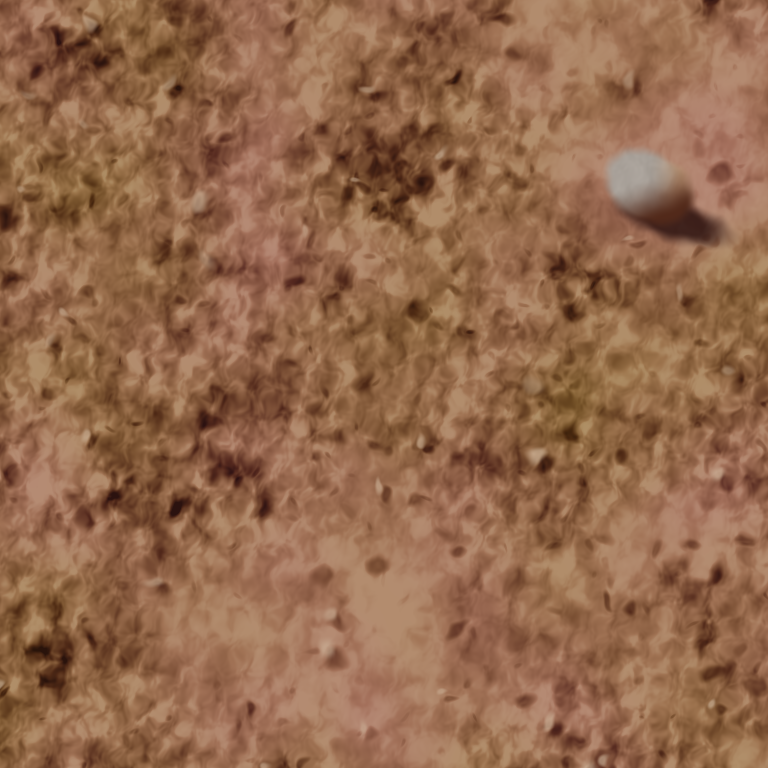
Give the GLSL for this texture, as a Shadertoy shader.

```glsl
const vec3 SHADOW = vec3(0.17, 0.07, 0.06);
const vec3 BARK   = vec3(0.32, 0.16, 0.10);
const vec3 SOIL   = vec3(0.49, 0.32, 0.21);
const vec3 CLAY   = vec3(0.63, 0.45, 0.33);
const vec3 SAND   = vec3(0.70, 0.55, 0.43);
const vec3 CHALK  = vec3(0.82, 0.73, 0.63);
const vec3 STONE  = vec3(0.66, 0.63, 0.60);

vec2 hash2(vec2 p) {
    vec3 q = fract(p.xyx * vec3(0.1031, 0.1030, 0.0973));
    q += dot(q, q.yzx + 33.33);
    return fract((q.xx + q.yz) * q.zy);
}

mat2 rotation(float angle) {
    float c = cos(angle), s = sin(angle);
    return mat2(c, s, -s, c);
}

float corner(vec2 cell, vec2 f, vec2 offset) {
    return dot(hash2(cell + offset) * 2.0 - 1.0, f - offset);
}

float gradientNoise(vec2 p) {
    vec2 i = floor(p), f = fract(p);
    vec2 u = f * f * f * (f * (f * 6.0 - 15.0) + 10.0);
    float low = mix(corner(i, f, vec2(0, 0)), corner(i, f, vec2(1, 0)), u.x);
    float high = mix(corner(i, f, vec2(0, 1)), corner(i, f, vec2(1, 1)), u.x);
    return mix(low, high, u.y);
}

float fbm(vec2 p, int octaves, float gain) {
    float sum = 0.0, weight = 1.0;
    for (int i = 0; i < octaves; i++) {
        sum += weight * gradientNoise(p);
        p = rotation(0.65) * p * 2.03 + 17.3;
        weight *= gain;
    }
    return sum;
}

// Soft, randomly turned ellipses, at most one per cell
float scatter(vec2 p, float cells, float density, float radius, float seed) {
    p *= cells;
    float cover = 0.0;
    for (int y = -1; y <= 1; y++)
    for (int x = -1; x <= 1; x++) {
        vec2 cell = floor(p) + vec2(x, y);
        vec2 place = hash2(cell + seed);
        vec2 kind = hash2(cell + seed + 71.7);
        vec2 d = rotation(kind.y * 6.283) * (p - cell - place);
        d *= vec2(1.0, 1.0 + 1.2 * place.x);
        float size = radius * mix(0.6, 1.3, place.y);
        float blob = 1.0 - smoothstep(0.35 * size, 1.25 * size, length(d));
        cover = max(cover, blob * step(kind.x, density) * mix(0.5, 1.0, kind.y));
    }
    return cover;
}

float ellipse(vec2 p, vec2 centre, vec2 radii, float angle, float blur) {
    float d = length(rotation(angle) * (p - centre) / radii);
    return 1.0 - smoothstep(1.0 - blur, 1.0 + blur, d);
}

// Earth colour for a brightness given by its red level
vec3 earthRamp(float tone) {
    vec3 c = mix(SHADOW, BARK, clamp((tone - 0.17) / 0.15, 0.0, 1.0));
    c = mix(c, SOIL, clamp((tone - 0.32) / 0.17, 0.0, 1.0));
    c = mix(c, CLAY, clamp((tone - 0.49) / 0.14, 0.0, 1.0));
    return mix(c, SAND, clamp((tone - 0.63) / 0.07, 0.0, 1.0));
}

void mainImage(out vec4 fragColor, in vec2 fragCoord) {
    vec2 uv = fragCoord / iResolution.y;
    vec2 ragged = vec2(gradientNoise(uv * 42.0), gradientNoise(uv * 42.0 + 50.0));
    vec2 warped = uv + 0.011 * ragged;

    // Bare sand against rough, littered ground
    float bare = fbm(uv * 3.2 + 4.0, 3, 0.5) + 0.32 * (uv.x - 0.45);
    float rough = 1.0 - smoothstep(-0.15, 0.35, bare);

    // Soil tone from broad patches down to fine streaked grain
    vec2 streak = rotation(0.3) * warped * vec2(1.2, 0.85);
    float grain = fbm(streak * 34.0, 3, 0.55);
    float tone = 0.595 + 0.17 * bare + 0.17 * fbm(warped * 9.0 + 31.0, 3, 0.55);
    tone += grain * mix(0.11, 0.32, rough);

    // Dark litter: ragged clumps, crumbs and bits
    float clump = smoothstep(0.18, 0.55, fbm(warped * 7.0 + 9.0, 3, 0.6));
    tone -= clump * (0.16 - 0.20 * grain);
    tone -= 0.23 * scatter(warped, 15.0, 0.30, 0.24, 3.0);
    tone -= 0.15 * scatter(warped, 32.0, 0.28, 0.28, 19.0) * mix(0.5, 1.0, rough);

    // Pale pebbles shaded on the lower right
    vec2 shadeShift = vec2(0.010, -0.011);
    float pebble = scatter(warped, 12.0, 0.17, 0.14, 43.0);
    tone -= 0.24 * scatter(warped - shadeShift, 12.0, 0.17, 0.17, 43.0);
    tone -= 0.6 * max(tone - 0.68, 0.0);
    vec3 color = earthRamp(tone);

    // Olive and rosy drift
    float tint = fbm(uv * 4.5 + 63.0, 2, 0.5) + 0.25 * (rough - 0.5);
    color += tint * vec3(-0.025, 0.018, -0.055);
    color = mix(color, CHALK, 0.62 * pebble);

    // One larger stone with its shadow on the ground
    vec2 stoneUv = uv + 0.006 * ragged;
    vec2 centre = vec2(0.846, 0.757);
    vec2 shadowCentre = centre + vec2(0.032, -0.044);
    float stoneShadow = ellipse(stoneUv, shadowCentre, vec2(0.066, 0.023), 0.3, 0.4);
    color = mix(color, SHADOW, 0.85 * stoneShadow);
    float body = ellipse(stoneUv, centre, vec2(0.060, 0.043), 0.55, 0.16);
    float lit = smoothstep(-0.045, 0.012, dot(stoneUv - centre, vec2(-0.35, 0.94)));
    vec3 face = mix(STONE, SAND, smoothstep(0.0, 0.045, stoneUv.x - centre.x));
    color = mix(color, mix(BARK, face + 0.05 * grain, lit), body);

    fragColor = vec4(clamp(color, 0.0, 1.0), 1.0);
}
```
